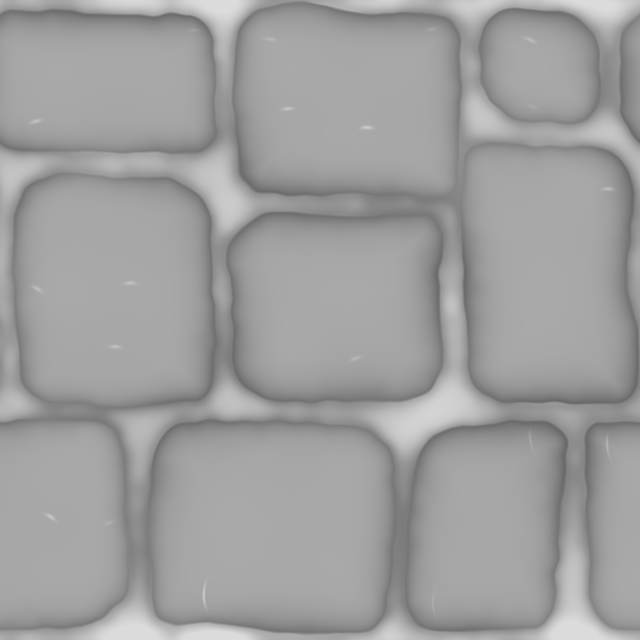
A three.js fragment shader for this texture map:

```glsl
// Grey cobblestone height map: three courses of rounded, irregular blocks in soft mortar.
// Each block is a tilted, noise-warped rounded box; its depth shades the rim, and
// the crowding of nearby blocks darkens the mortar in narrow gaps.
#define BODY 0.658          // flat stone face
#define RIM_DROP 0.215      // darkening at the stone rim
#define RIM_WIDTH 0.018     // falloff of that darkening
#define MORTAR_DARK 0.525   // narrow gaps
#define MORTAR_LIGHT 0.79   // open junctions
#define HALF_GAP 0.016      // half the joint width
#define TILT 0.09           // how far the sides lean
#define WOBBLE 0.020        // broad unevenness of the outline
#define CHIP 0.0065         // fine unevenness of the outline
#define SOFT 0.0028         // edge softness
#define MARK_CELLS 8.0      // grid of scratch marks
#define MARK_SHARE 0.38     // share of cells with a mark

varying vec2 vUv;

float hash(vec2 p) {
  return fract(sin(dot(p, vec2(127.1, 311.7))) * 43758.545);
}

vec2 hash2(vec2 p) {
  return vec2(hash(p), hash(p + 37.3));
}

float noise(vec2 p) {
  vec2 i = floor(p), f = fract(p);
  f = f * f * (3.0 - 2.0 * f);
  return mix(mix(hash(i), hash(i + vec2(1.0, 0.0)), f.x),
             mix(hash(i + vec2(0.0, 1.0)), hash(i + vec2(1.0, 1.0)), f.x), f.y);
}

vec2 noise2(vec2 p) {
  return vec2(noise(p), noise(p + 51.7)) - 0.5;
}

// Signed distance to one block between two seam corners, wrapped over the tile.
float stone(vec2 uv, vec2 lo, vec2 hi, vec2 id) {
  vec2 p = uv - 0.5 * (lo + hi);
  p -= floor(p + 0.5);
  vec2 seed = id * 17.0 + 80.0;
  vec2 lean = (hash2(id + 5.0) - 0.5) * TILT;
  p += lean * p.yx;
  p += WOBBLE * noise2(p * 9.0 + seed) + CHIP * noise2(p * 38.0 + seed);
  float radius = mix(0.03, 0.085, hash(id * 3.0 + sign(p)));
  vec2 q = abs(p) - 0.5 * (hi - lo) + HALF_GAP + radius;
  return length(max(q, 0.0)) + min(max(q.x, q.y), 0.0) - radius;
}

// Short pale scratches, one at most in each grid cell.
float scratches(vec2 uv) {
  vec2 cell = floor(uv * MARK_CELLS);
  vec2 p = (fract(uv * MARK_CELLS) - 0.3 - 0.4 * hash2(cell + 9.0)) / MARK_CELLS;
  float kind = hash(cell + 21.0);
  float upright = step(0.72, kind);
  float angle = mix(mix(-0.6, 0.35, hash(cell + 4.0)), 1.6, upright);
  vec2 along = vec2(cos(angle), sin(angle));
  vec2 q = vec2(dot(p, along), dot(p, vec2(-along.y, along.x)));
  q.y += 8.0 * q.x * q.x;
  q /= vec2(mix(0.009, 0.02, upright), mix(0.0028, 0.0018, upright));
  float strength = mix(0.04, 0.16, hash(cell + 2.0)) * step(hash(cell + 13.0), MARK_SHARE);
  return strength * exp(-dot(q, q));
}

void main() {
  vec2 uv = vUv;
  float nearest = 1.0;
  float crowd = 0.0;

  // Upright seams differ by course; the upper level seam steps by column.
  vec3 step2 = vec3(0.742, 0.678, 0.79);
  for (int row = 0; row < 3; row++) {
    vec4 seams = vec4(-0.105, 0.218, 0.627, 0.895);
    if (row == 1) seams = vec4(0.005, 0.345, 0.708, 1.005);
    if (row == 2) seams = vec4(-0.045, 0.355, 0.74, 0.955);
    for (int col = 0; col < 3; col++) {
      float bottom = row == 0 ? 0.0 : (row == 1 ? 0.355 : step2[col]);
      float top = row == 0 ? 0.355 : (row == 1 ? step2[col] : 1.0);
      float d = stone(uv, vec2(seams[col], bottom), vec2(seams[col + 1], top),
                      vec2(float(col), float(row)));
      nearest = min(nearest, d);
      crowd += exp(-max(d, 0.0) / 0.02);
    }
  }

  // Stone face: flat centre, dark uneven rim, faint mottling and scratches.
  float depth = max(-nearest, 0.0);
  float patchy = noise(uv * 7.0 + 3.0);
  float face = BODY - RIM_DROP * mix(0.65, 1.3, patchy) * exp(-depth / (RIM_WIDTH * mix(0.75, 1.25, patchy)));
  face += 0.012 * (noise(uv * 11.0) - 0.5);
  face += scratches(uv) * smoothstep(0.005, 0.03, depth);

  // Mortar: bright where open, with a broken pale line beside the blocks.
  float gap = max(nearest, 0.0);
  float mortar = mix(MORTAR_LIGHT, MORTAR_DARK, smoothstep(0.35, 1.2, crowd));
  mortar += 0.13 * (noise(uv * 9.0 + 40.0) - 0.5);
  mortar += 0.09 * smoothstep(0.05, 0.0, min(uv.y, 1.0 - uv.y));
  mortar += 0.10 * smoothstep(0.5, 0.9, noise(uv * 13.0 + 70.0)) * exp(-gap / 0.005);

  float grey = mix(face, mortar, smoothstep(-SOFT, SOFT, nearest));
  gl_FragColor = vec4(vec3(clamp(grey, 0.4, 0.86)), 1.0);
}
```
